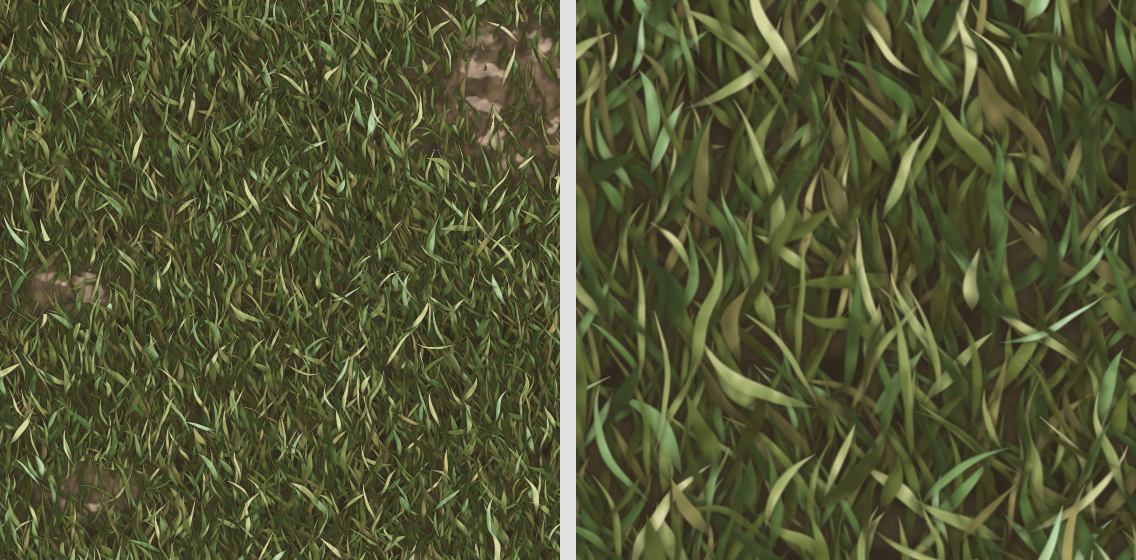
Left, the full canvas; right, a detail of the centre.
This texture is drawn by a three.js fragment shader. Its source:

```glsl
#define LAYERS 18.0        // sheets of blades, from deep to top
#define CELL 0.05          // spacing of blades in one sheet
#define MIN_LENGTH 0.015   // half lengths of a blade
#define MAX_LENGTH 0.043
#define MIN_WIDTH 0.0018   // half widths of a blade
#define MAX_WIDTH 0.0054
#define LEAN 0.15          // mean tilt to the left, in radians
#define SPREAD 1.25        // scatter of the tilt
#define SOFTNESS 0.0011    // edge blur
#define SHADOW 0.24        // strength of the shade round each blade

varying vec2 vUv;

const vec3 SOIL = vec3(0.235, 0.205, 0.14);
const vec3 SHADE = vec3(0.175, 0.15, 0.105);
const vec3 CLAY = vec3(0.43, 0.36, 0.27);
const vec3 LITTER = vec3(0.76, 0.66, 0.56);
const vec3 DEEP_GREEN = vec3(0.25, 0.26, 0.13);
const vec3 MID_GREEN = vec3(0.39, 0.44, 0.21);
const vec3 LIGHT_GREEN = vec3(0.58, 0.63, 0.37);
const vec3 PALE_TIP = vec3(0.84, 0.84, 0.62);
const vec3 STRAW = vec3(0.68, 0.61, 0.38);

float hash(vec2 p) {
  return fract(sin(dot(p, vec2(127.1, 311.7))) * 43758.5453);
}

vec4 hash4(vec2 p) {
  return fract(sin(dot(p, vec2(127.1, 311.7)) + vec4(0.0, 1.7, 3.1, 4.9)) * 43758.5453);
}

float noise(vec2 p) {
  vec2 i = floor(p), f = fract(p);
  f = f * f * (3.0 - 2.0 * f);
  return mix(mix(hash(i), hash(i + vec2(1.0, 0.0)), f.x),
             mix(hash(i + vec2(0.0, 1.0)), hash(i + 1.0), f.x), f.y);
}

float fbm(vec2 p) {
  return 0.55 * noise(p) + 0.3 * noise(p * 2.1 + 7.3) + 0.15 * noise(p * 4.3 + 3.1);
}

float spot(vec2 p, vec2 centre, vec2 radius) {
  return 1.0 - smoothstep(0.2, 1.0, length((p - centre) / radius));
}

// Thin patches of turf where the soil shows
float bareness(vec2 p) {
  float spots = spot(p, vec2(0.92, 0.84), vec2(0.31, 0.25))
              + 0.8 * spot(p, vec2(0.12, 0.48), vec2(0.15, 0.10))
              + 0.7 * spot(p, vec2(0.16, 0.12), vec2(0.16, 0.09));
  return clamp(spots * (0.45 + 0.95 * fbm(p * 13.0)), 0.0, 1.0);
}

vec3 ground(vec2 p, float bare) {
  float grain = fbm(p * 45.0);
  vec3 color = mix(SHADE, SOIL * 1.12, smoothstep(0.2, 0.7, grain));
  color = mix(color, CLAY * (0.55 + 0.8 * grain), bare);
  float clods = smoothstep(0.54, 0.68, fbm(p * vec2(24.0, 32.0) + 4.0));
  return mix(color, LITTER * (0.65 + 0.5 * grain), clods * smoothstep(0.3, 0.75, bare));
}

vec3 grassColor(float tone) {
  vec3 color = mix(DEEP_GREEN, MID_GREEN, smoothstep(0.0, 0.42, tone));
  color = mix(color, LIGHT_GREEN, smoothstep(0.38, 0.78, tone));
  return mix(color, PALE_TIP, smoothstep(0.75, 1.15, tone));
}

// Lay one blade and its shade over the colour below
vec3 addBlade(vec3 below, vec2 p, vec2 id, float depth, float grain) {
  vec4 place = hash4(id);
  vec4 form = hash4(id + 31.7);
  vec4 look = hash4(id + 63.1);
  vec2 centre = p - place.xy * CELL;

  // Tilt, with a few blades lying flat
  float angle = LEAN + (place.z + place.w - 1.0) * SPREAD;
  angle += step(0.9, look.w) * (form.w - 0.5) * 2.4;
  vec2 axis = vec2(-sin(angle), cos(angle));
  float len = mix(MIN_LENGTH, MAX_LENGTH, form.x);
  float width = mix(MIN_WIDTH, MAX_WIDTH, form.y * form.y);

  // Bent, tapered outline
  float t = dot(centre, axis) / len;
  float tc = clamp(t, -1.0, 1.0);
  float bend = (form.z - 0.5) * 0.55 * len;
  float side = dot(centre, vec2(axis.y, -axis.x)) - bend * (tc * tc - 0.3);
  float outline = width * (1.0 - tc * tc) * (1.0 - 0.35 * tc);
  float d = max(abs(side) - outline, (abs(t) - 1.0) * len);

  // Light across and along the blade
  float tone = look.x * look.x * (0.42 + 0.8 * depth);
  tone += 0.09 * clamp(side / width, -1.0, 1.0) + 0.1 * tc + 0.3 * (grain - 0.5);
  vec3 color = grassColor(tone);
  color = mix(color, color * vec3(0.9, 1.03, 1.12), step(0.6, look.y));
  color = mix(color, STRAW * (0.55 + 0.6 * tone), 0.75 * step(0.87, look.z));

  float cover = 1.0 - smoothstep(-SOFTNESS, SOFTNESS, d);
  cover *= mix(0.35, 1.0, smoothstep(-1.0, -0.3, t));
  float shade = SHADOW * (1.0 - smoothstep(0.0, 0.005, d));
  return mix(mix(below, SHADE, shade), color, cover);
}

void main() {
  float bare = bareness(vUv);
  vec3 color = ground(vUv, bare);
  float grain = noise(vUv * vec2(170.0, 95.0));
  vec2 wobble = vec2(noise(vUv * 38.0), noise(vUv * 38.0 + 19.0)) - 0.5;
  vec2 p = vUv + 0.007 * wobble;

  // Stack the sheets, each on its own shifted grid
  for (float layer = 0.0; layer < LAYERS; layer++) {
    vec2 q = p + CELL * hash4(vec2(layer, 5.0)).xy;
    vec2 cell = floor(q / CELL);
    for (float y = -1.0; y <= 1.0; y++) {
      for (float x = -1.0; x <= 1.0; x++) {
        vec2 corner = cell + vec2(x, y);
        vec2 id = corner + layer * 17.3;
        if (hash(id + 9.4) < bare * 0.8) continue;
        color = addBlade(color, q - corner * CELL, id, layer / (LAYERS - 1.0), grain);
      }
    }
  }
  gl_FragColor = vec4(color, 1.0);
}
```
